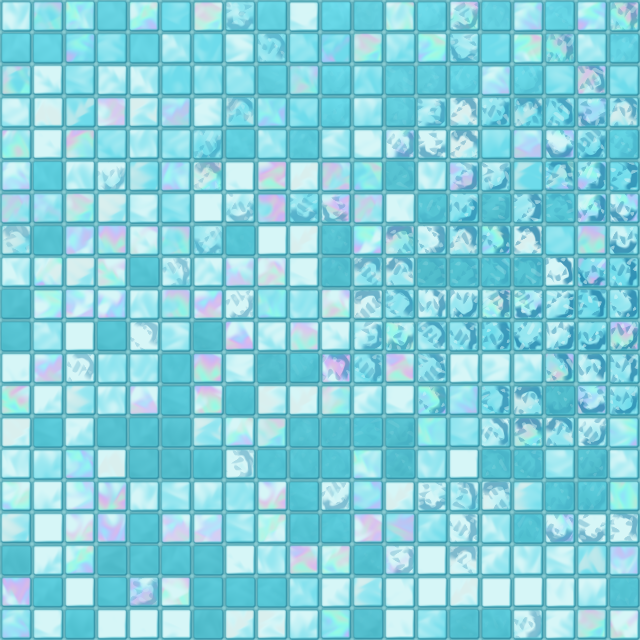
Give the GLSL for this texture, as a WebGL 1 fragment shader.

```glsl
precision highp float;
// Iridescent aqua glass mosaic: a 20 by 20 grid of small glossy tiles in teal grout.
uniform vec2 u_resolution;

const float GRID = 20.0;          // tiles across and down
const float HALF_SIZE = 0.440;    // tile half width, in cells
const float CORNER = 0.065;       // tile corner radius, in cells
const float JITTER = 0.026;       // placement wobble, in cells
const float PLAIN_SHARE = 0.21;   // share of flat teal tiles
const float FILM_SHARE = 0.38;    // share of iridescent tiles
const vec2 GLOSS_CENTER = vec2(0.93, 0.55);
const float GLOSS_RADIUS = 0.40;

const vec3 GROUT = vec3(0.33, 0.66, 0.71);
const vec3 GROUT_LIGHT = vec3(0.57, 0.82, 0.84);
const vec3 SHADOW = vec3(0.20, 0.57, 0.65);
const vec3 TEAL = vec3(0.33, 0.76, 0.82);
const vec3 CYAN = vec3(0.43, 0.86, 0.92);
const vec3 AQUA = vec3(0.58, 0.90, 0.94);
const vec3 ICE = vec3(0.84, 0.965, 0.97);
const vec3 PEARL = vec3(0.86, 0.91, 0.90);
const vec3 DEEP = vec3(0.12, 0.50, 0.66);

float hash(vec2 p) {
  vec3 h = fract(vec3(p.xyx) * vec3(0.1031, 0.1030, 0.0973));
  h += dot(h, h.yzx + 33.33);
  return fract((h.x + h.y) * h.z);
}

// Layered, bent sines in -1..1, giving each seed its own flowing pattern
float flow(vec2 p, float seed) {
  float angle = seed * 6.283;
  vec2 d = vec2(cos(angle), sin(angle));
  float bend = sin(dot(p, d.yx) * 7.0 + seed * 41.0);
  float wide = sin(dot(p, d) * 6.0 + bend + seed * 17.0);
  float fine = sin(dot(p, vec2(-d.y, d.x)) * 15.0 + 2.0 * wide + seed * 29.0);
  return 0.7 * wide + 0.3 * fine;
}

float roundedBox(vec2 p, float halfSize, float radius) {
  vec2 d = abs(p) - halfSize + radius;
  return length(max(d, 0.0)) + min(max(d.x, d.y), 0.0) - radius;
}

// Thin-film tint running through pink, lavender, sky, mint and cream
vec3 filmTint(float t) {
  return vec3(0.70, 0.84, 0.92)
       + vec3(0.16, 0.14, 0.07) * cos(6.283 * (t + vec3(0.0, 0.4, 0.7)));
}

// Grout with a pale center thread and pale knots at the crossings
vec3 groutColor(vec2 q) {
  vec2 edge = 0.5 - abs(q);
  float thread = 1.0 - smoothstep(0.006, 0.040, min(edge.x, edge.y));
  float knot = 1.0 - smoothstep(0.02, 0.11, length(edge));
  float mottle = 0.65 + 0.35 * sin(q.x * 19.0) * sin(q.y * 19.0);
  return mix(GROUT, GROUT_LIGHT, max(0.55 * thread * mottle, 0.85 * knot));
}

// Dark curved reflections hugging one side of a glossy tile
vec3 addReflection(vec3 color, vec2 q, float seed, float amount) {
  float angle = (seed - 0.55) * 3.6;
  vec2 side = vec2(cos(angle), sin(angle));
  float wave = flow(q * 1.4, seed);
  float radius = length(q * vec2(1.0, 0.85)) + 0.055 * wave;
  float crescent = smoothstep(0.22, 0.29, radius) * (1.0 - smoothstep(0.40, 0.48, radius));
  crescent *= smoothstep(-0.05, 0.16, dot(q, side) + 0.05 * wave);
  float smear = smoothstep(0.25, 0.75, flow(q * 1.8 + 3.0, fract(seed * 7.3)));
  color = mix(color, DEEP, amount * max(0.85 * crescent, 0.45 * smear));
  float glint = smoothstep(0.60, 0.90, flow(q * 1.5 - 2.0, fract(seed * 3.7)));
  return mix(color, ICE, 0.6 * amount * glint);
}

vec3 tileColor(vec2 q, vec2 id) {
  float kind = hash(id + 3.0);
  float tone = hash(id + 41.0);
  float seed = hash(id + 87.0);
  vec2 place = (id + 0.5) / GRID;
  float top = smoothstep(0.55, 1.0, place.y);
  vec2 away = (place - GLOSS_CENTER) / GLOSS_RADIUS;
  float gloss = exp(-dot(away, away));
  float wave = flow(q, seed);

  if (kind < PLAIN_SHARE) {
    vec3 plain = mix(TEAL, CYAN, 0.7 * top) * (0.98 + 0.05 * tone);
    plain += 0.018 * wave + 0.03 * q.y;
    return addReflection(plain, q, seed, 0.40 * gloss);
  }

  // Pale glass, brighter towards the upper left
  float light = 0.25 + 0.85 * tone - 0.35 * top - 0.28 * gloss;
  light += 0.22 * wave + 0.30 * dot(q, vec2(-0.5, 0.8));
  vec3 color = mix(CYAN, AQUA, smoothstep(-0.15, 0.30, light));
  color = mix(color, ICE, smoothstep(0.25, 0.80, light));
  color = mix(color, PEARL, 0.5 * step(0.78, seed) * smoothstep(-0.4, 0.6, wave));

  float film = step(hash(id + 129.0), FILM_SHARE) * (0.55 + 0.40 * hash(id + 11.0));
  float patches = smoothstep(-0.9, 0.4, flow(q * 0.8 + 1.0, fract(seed * 5.1)));
  color = mix(color, filmTint(seed * 3.0 + 0.22 * wave + 0.35 * q.y), film * patches);

  float chance = step(hash(id + 203.0), 0.10 + 0.85 * gloss);
  return addReflection(color, q, seed, chance * (0.45 + 0.50 * gloss));
}

void main() {
  vec2 cell = gl_FragCoord.xy / u_resolution * GRID;
  vec2 id = floor(cell);
  vec2 q = fract(cell) - 0.5;
  vec2 local = q - JITTER * (vec2(hash(id + 17.0), hash(id + 59.0)) - 0.5);
  float blur = max(GRID / min(u_resolution.x, u_resolution.y), 0.02);
  // Grout with a soft shadow below and right of the tile
  float shadowDist = roundedBox(local - vec2(0.018, -0.022), HALF_SIZE, CORNER);
  vec3 color = mix(SHADOW, groutColor(q), smoothstep(-0.01, 0.045, shadowDist));
  // Tile face with a darkened lower right rim
  float dist = roundedBox(local, HALF_SIZE, CORNER);
  float rim = smoothstep(-0.07, 0.0, dist) * (0.25 + 0.5 * smoothstep(0.0, 0.5, local.x - local.y));
  vec3 face = mix(tileColor(local, id), TEAL, rim);
  color = mix(face, color, smoothstep(-blur, blur, dist));
  gl_FragColor = vec4(clamp(color, 0.0, 1.0), 1.0);
}
```
